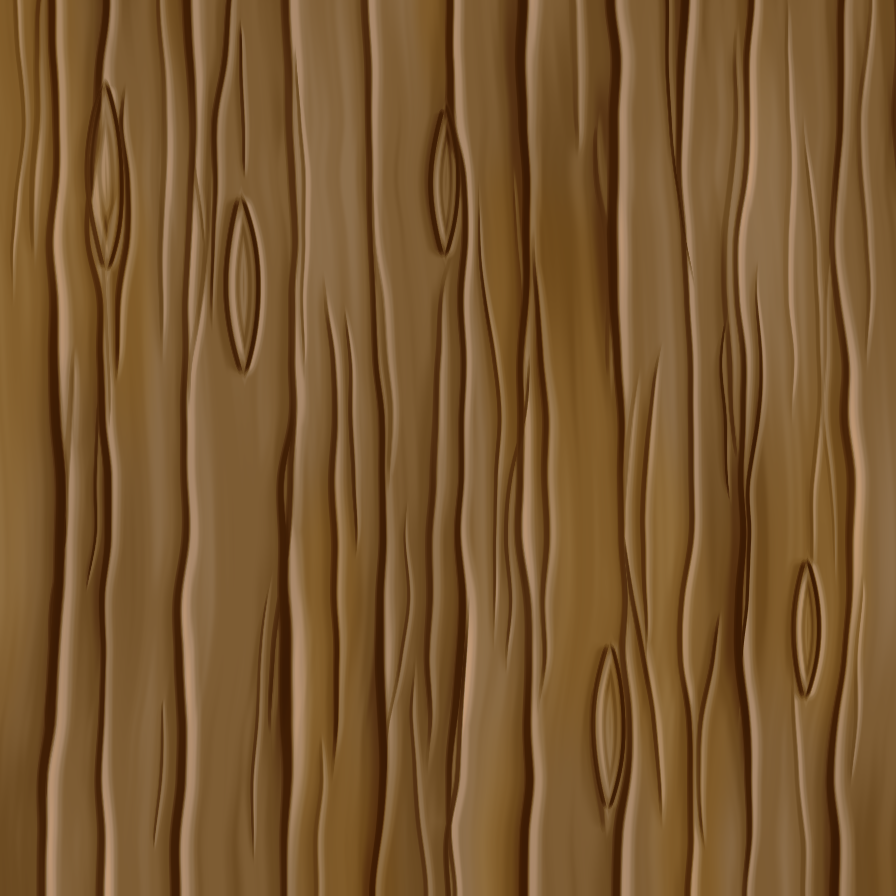
Give the GLSL for this texture, as a WebGL 2 fragment shader.

```glsl
#version 300 es
precision highp float;
// Carved, painterly wood bark: long wavering vertical grooves, each with a
// soft shadow on its left and a lit lip on its right, joined by tapering
// slivers and almond knots. Shadow and light form a tone, coloured by a ramp.

uniform vec2 u_resolution;
out vec4 fragColor;

const int GROOVES = 11;
const int SLIVERS = 46;
const int KNOTS = 5;

float hash(vec2 p) {
    vec3 q = fract(vec3(p.xyx) * 0.1031);
    q += dot(q, q.yzx + 33.33);
    return fract((q.x + q.y) * q.z);
}

float noise(vec2 p) {
    vec2 cell = floor(p);
    vec2 f = fract(p);
    f = f * f * (3.0 - 2.0 * f);
    float low = mix(hash(cell), hash(cell + vec2(1.0, 0.0)), f.x);
    float high = mix(hash(cell + vec2(0.0, 1.0)), hash(cell + vec2(1.0)), f.x);
    return mix(low, high, f.y);
}

// Sideways wander of a vertical line, with slow bends and small kinks.
float meander(float y, float seed) {
    return 0.026 * (noise(vec2(y * 2.5, seed)) - 0.5)
         + 0.014 * (noise(vec2(y * 7.0, seed + 40.0)) - 0.5)
         + 0.006 * (noise(vec2(y * 15.0, seed + 80.0)) - 0.5);
}

// Cross-section of a groove: x is shadow, y is the lit lip on its right.
vec2 lip(float d, float w) {
    float core = smoothstep(-2.2 * w, -0.7 * w, d) * (1.0 - smoothstep(-0.1 * w, 0.6 * w, d));
    float soft = smoothstep(-6.0 * w, -0.5 * w, d) * (1.0 - smoothstep(-0.5 * w, 0.5 * w, d));
    float lit = smoothstep(0.0, 0.9 * w, d) * (1.0 - smoothstep(0.9 * w, 3.4 * w, d));
    return vec2(max(core, 0.5 * soft), lit);
}

// Full-height grooves between the strips.
vec2 mainGrooves(vec2 p) {
    vec2 relief = vec2(0.0);
    for (int i = 0; i < GROOVES; i++) {
        float id = float(i);
        float h = hash(vec2(id, 3.0));
        float x = (id + 0.5 + 0.6 * (h - 0.5)) / float(GROOVES) + meander(p.y, id * 5.0);
        float swell = noise(vec2(p.y * 4.0, id + 150.0));
        float w = mix(0.0042, 0.0068, hash(vec2(id, 9.0))) * (0.7 + 0.6 * swell);
        relief = max(relief, lip(p.x - x, w) * vec2(0.8 + 0.25 * swell, 0.6 + 0.5 * swell));
    }
    return relief;
}

// Short leaning grooves that thin out towards both ends.
vec2 slivers(vec2 p) {
    vec2 relief = vec2(0.0);
    for (int i = 0; i < SLIVERS; i++) {
        float id = float(i);
        float dy = p.y - hash(vec2(id, 21.0));
        float reach = mix(0.09, 0.32, hash(vec2(id, 22.0)));
        float taper = max(1.0 - dy * dy / (reach * reach), 0.0);
        float lean = 0.14 * (hash(vec2(id, 23.0)) - 0.5);
        float bend = 0.3 * (hash(vec2(id, 24.0)) - 0.5);
        float x = fract(id * 0.618 + 0.1) + lean * dy + bend * dy * dy + meander(p.y, id + 200.0);
        float w = mix(0.0022, 0.0050, hash(vec2(id, 25.0))) * (0.35 + 0.65 * taper);
        vec2 force = mix(vec2(0.3, 0.7), vec2(0.95, 0.6), hash(vec2(id, 26.0)));
        relief = max(relief, lip(p.x - x, w) * force * smoothstep(0.0, 0.5, taper));
    }
    return relief;
}

// Almond knots: xy is shadow and light, z the ring tone, w pushes grain aside.
vec4 knots(vec2 p) {
    vec4 result = vec4(0.0);
    for (int i = 0; i < KNOTS; i++) {
        float id = float(i);
        vec2 centre = vec2((id + 0.3 + 0.4 * hash(vec2(id, 31.0))) / float(KNOTS), 0.1 + 0.8 * hash(vec2(id, 32.0)));
        vec2 size = vec2(0.013, 0.075) * (0.9 + 0.6 * hash(vec2(id, 33.0)));
        vec2 d = p - centre - vec2(0.4 * meander(p.y, id + 300.0), 0.0);
        float s = d.y / size.y;
        float halfWidth = size.x * max(1.0 - s * s, 0.0);
        float fade = smoothstep(0.0, 0.3, 1.0 - s * s);
        vec2 rim = max(lip(d.x + halfWidth, 0.0036), lip(d.x - halfWidth, 0.0030));
        result.xy = max(result.xy, rim * fade * vec2(0.95, 0.8));
        float q = abs(d.x) / size.x + s * s;
        result.z += 0.13 * sin(q * 13.0) * (1.0 - smoothstep(0.8, 1.3, q));
        result.w += d.x * 0.7 * exp(-0.3 * d.x * d.x / (size.x * size.x) - s * s);
    }
    return result;
}

// Dark umber through ochre brown to a pale, pinkish lip.
vec3 woodRamp(float t) {
    vec3 c = mix(vec3(0.22, 0.10, 0.015), vec3(0.25, 0.12, 0.02), smoothstep(-0.15, 0.03, t));
    c = mix(c, vec3(0.33, 0.19, 0.07), smoothstep(0.03, 0.20, t));
    c = mix(c, vec3(0.42, 0.29, 0.13), smoothstep(0.20, 0.38, t));
    c = mix(c, vec3(0.49, 0.36, 0.20), smoothstep(0.38, 0.55, t));
    c = mix(c, vec3(0.55, 0.43, 0.29), smoothstep(0.55, 0.74, t));
    c = mix(c, vec3(0.66, 0.53, 0.41), smoothstep(0.74, 0.95, t));
    return mix(c, vec3(0.76, 0.60, 0.46), smoothstep(0.95, 1.15, t));
}

void main() {
    vec2 uv = gl_FragCoord.xy / u_resolution;
    vec4 knot = knots(uv);
    vec2 p = vec2(uv.x - knot.w, uv.y);
    vec2 relief = max(max(mainGrooves(p), slivers(p)), knot.xy);

    // Broad patches and brushed streaks along the grain.
    float grainX = p.x + meander(p.y, 400.0);
    float tone = 0.53 + 0.36 * (noise(vec2(grainX * 11.0, p.y * 2.6)) - 0.5);
    tone += 0.17 * (noise(vec2(grainX * 55.0, p.y * 2.5 + 9.0)) - 0.5);
    tone += 0.07 * (noise(vec2(grainX * 170.0, p.y * 5.0)) - 0.5);
    tone += knot.z + 0.46 * relief.y * (1.0 - relief.x) - 0.60 * relief.x;

    vec3 color = woodRamp(tone);
    float ochre = smoothstep(0.5, 0.85, noise(vec2(grainX * 14.0, p.y * 3.0 + 30.0)));
    color *= mix(vec3(1.0), vec3(1.02, 0.98, 0.78), ochre * (1.0 - relief.y));
    fragColor = vec4(color, 1.0);
}
```
